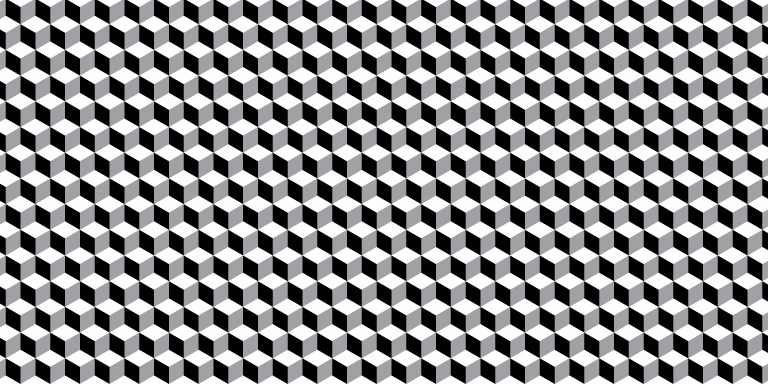
A WebGL 1 fragment shader for this pattern:

```glsl
precision highp float;

// Tumbling blocks: a honeycomb of hexagons, each split into three rhombi
// that read as the white top, black left and grey right of a cube.
// Each pixel finds its nearest cube centre; a sample grid smooths the edges.

uniform vec2 u_resolution;

const float SQRT3 = 1.7320508;
const float CUBE_WIDTH = 0.07727;              // in canvas heights
const vec2 BOTTOM_CORNER = vec2(0.0536, 0.0);  // lowest corner of one cube
const int SAMPLES = 4;                         // per pixel side

const vec3 TOP_COLOUR = vec3(0.995);
const vec3 LEFT_COLOUR = vec3(0.005);
const vec3 RIGHT_COLOUR = vec3(0.628, 0.627, 0.647);

// Offset from the nearest cube centre, for cubes one unit wide.
vec2 hexOffset(vec2 p) {
  vec2 cell = vec2(1.0, SQRT3);
  vec2 evenRow = mod(p + 0.5 * cell, cell) - 0.5 * cell;
  vec2 oddRow = mod(p, cell) - 0.5 * cell;
  return dot(evenRow, evenRow) < dot(oddRow, oddRow) ? evenRow : oddRow;
}

// Colour of the face that holds an offset from the cube centre.
vec3 faceColour(vec2 offset) {
  vec3 side = offset.x < 0.0 ? LEFT_COLOUR : RIGHT_COLOUR;
  return offset.y * SQRT3 > abs(offset.x) ? TOP_COLOUR : side;
}

// Cube pattern at a point given in canvas heights.
vec3 cubePattern(vec2 point, vec2 bottomCorner, float cubeWidth) {
  vec2 p = (point - bottomCorner) / cubeWidth;
  p.y -= 1.0 / SQRT3;  // from bottom corner up to the cube centre
  return faceColour(hexOffset(p));
}

void main() {
  vec3 sum = vec3(0.0);

  // Average a regular grid of samples across the pixel.
  for (int j = 0; j < SAMPLES; j++) {
    for (int i = 0; i < SAMPLES; i++) {
      vec2 jitter = (vec2(float(i), float(j)) + 0.5) / float(SAMPLES) - 0.5;
      vec2 point = (gl_FragCoord.xy + jitter) / u_resolution.y;
      sum += cubePattern(point, BOTTOM_CORNER, CUBE_WIDTH);
    }
  }

  gl_FragColor = vec4(sum / float(SAMPLES * SAMPLES), 1.0);
}
```
